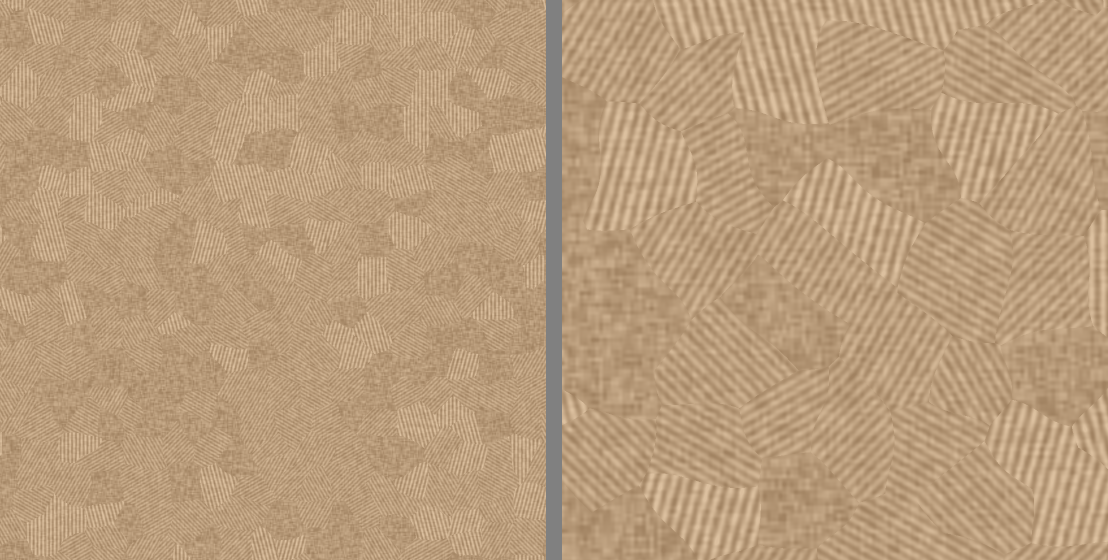
Left, the full canvas; right, a detail of the centre.
Reproduce this pattern procedurally as a Shadertoy shader.

```glsl
// Woven tan fabric: a patchwork of cellular patches, each either plain linen
// or hatched with pale threads. Upright hatching is bright and coarse, leaning
// hatching is finer and fainter. Thread noise in both directions adds the weave.

#define PATCHES 18.0        // patches across the canvas width
#define JITTER 0.95         // irregularity of the patches
#define PLAIN_SHARE 0.29    // share of patches without hatching
#define COARSE_LINES 142.0  // upright hatch lines per width
#define FINE_LINES 168.0    // leaning hatch lines per width
#define THREADS 420.0       // weave threads per width
#define WEAVE 0.62          // strength of the weave on plain linen
#define HATCH_WEAVE 0.42    // strength of the weave under hatching
#define SHADE vec3(0.67, 0.553, 0.423)
#define LIGHT vec3(0.83, 0.72, 0.59)

const float TAU = 6.2831853;

vec2 hash2(vec2 p) {
    vec3 q = fract(p.xyx * vec3(0.1031, 0.1030, 0.0973));
    q += dot(q, q.yzx + 33.33);
    return fract((q.xx + q.yz) * q.zy);
}

float valueNoise(vec2 p) {
    vec2 i = floor(p), f = fract(p);
    f = f * f * (3.0 - 2.0 * f);
    vec2 e = vec2(0.0, 1.0);
    return mix(mix(hash2(i).x, hash2(i + e.yx).x, f.x),
               mix(hash2(i + e.xy).x, hash2(i + e.yy).x, f.x), f.y);
}

// Cell id of the nearest jittered point
vec2 nearestPatch(vec2 p) {
    vec2 home = floor(p), best = home;
    float bestDist = 1e5;
    for (int y = -1; y <= 1; y++)
    for (int x = -1; x <= 1; x++) {
        vec2 cell = home + vec2(x, y);
        vec2 d = cell + 0.5 + JITTER * (hash2(cell + 7.0) - 0.5) - p;
        float dist = dot(d, d);
        if (dist < bestDist) { bestDist = dist; best = cell; }
    }
    return best;
}

// Crossed threads, centred on zero
float weave(vec2 p) {
    float warp = valueNoise(p * THREADS * vec2(1.0, 0.35));
    float weft = valueNoise(p * THREADS * vec2(0.35, 1.0) + 300.0);
    return warp + weft - 1.0;
}

// Lightness of the fabric, 0 = shade, 1 = light
float fabricTone(vec2 p) {
    vec2 bend = 0.003 * sin(p.yx * vec2(83.0, 71.0) + 2.0 * sin(p * 37.0));
    vec2 kind = hash2(nearestPatch((p + bend) * PATCHES) + 41.0);
    float threads = weave(p);
    if (kind.x < PLAIN_SHARE) return 0.24 + WEAVE * threads;

    // Stepped angles let neighbours with equal hatching merge
    float lean = round((kind.y * 2.0 - 1.0) * 4.5) * TAU / 24.0;
    float upright = 1.0 - smoothstep(0.2, 0.6, abs(lean));
    float across = dot(p, vec2(cos(lean), sin(lean)));
    float line = sin(TAU * across * mix(FINE_LINES, COARSE_LINES, upright));
    float hatch = mix(0.37, 0.545, upright) + line * mix(0.31, 0.50, upright);
    return hatch + HATCH_WEAVE * threads;
}

void mainImage(out vec4 fragColor, in vec2 fragCoord) {
    // Four samples per pixel smooth patch edges and hatching
    float tone = 0.0;
    for (int i = 0; i < 4; i++) {
        vec2 offset = vec2(i % 2, i / 2) * 0.5 - 0.25;
        tone += 0.25 * fabricTone((fragCoord + offset) / iResolution.x);
    }
    fragColor = vec4(mix(SHADE, LIGHT, clamp(tone, -0.25, 1.2)), 1.0);
}
```
